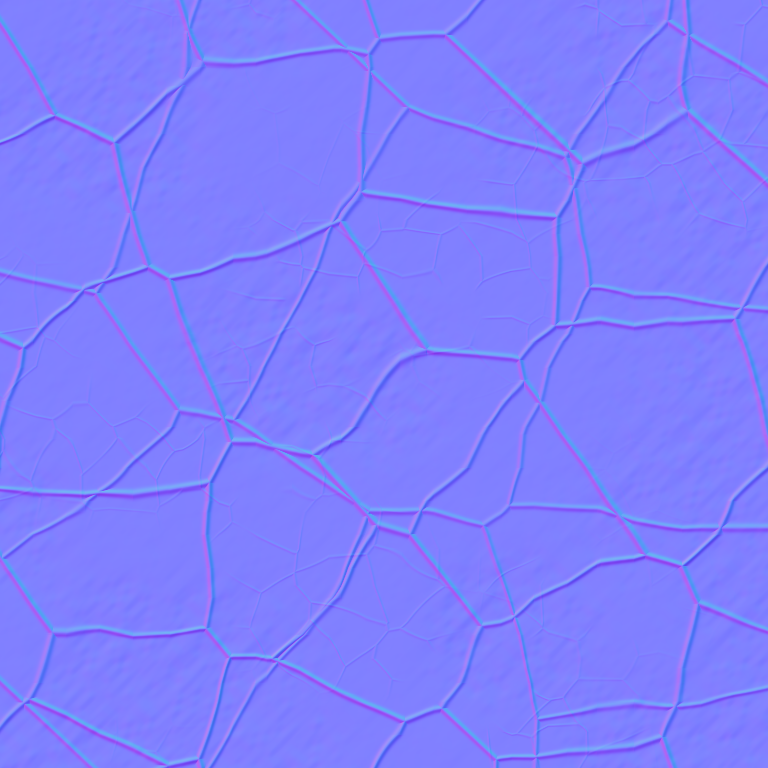
Give the GLSL for this texture map, as a Shadertoy shader.

```glsl
// Tangent-space normal map of cracked stone. A height field is built from
// two crossing Voronoi crack networks, faint hairline cracks and fine grain;
// its slope is then encoded as colour, with green pointing down.

float hash(vec2 p) {
    return fract(sin(dot(p, vec2(127.1, 311.7))) * 43758.5);
}

vec2 hash2(vec2 p) {
    return vec2(hash(p), hash(p + 57.3));
}

float lattice(vec2 cell, vec2 f) {
    return mix(mix(hash(cell), hash(cell + vec2(1, 0)), f.x),
               mix(hash(cell + vec2(0, 1)), hash(cell + 1.0), f.x), f.y);
}

// Smooth value noise
float noise(vec2 p) {
    vec2 f = fract(p);
    return lattice(floor(p), f * f * (3.0 - 2.0 * f));
}

// Piecewise linear noise, which bends lines into angular kinks
float kinkNoise(vec2 p) {
    return lattice(floor(p), fract(p));
}

// Distance to the nearest Voronoi border, in canvas units
float borderDistance(vec2 p, float scale) {
    p *= scale;
    vec2 cell = floor(p), f = fract(p);
    vec2 nearCell = vec2(0), nearest = vec2(0);
    float best = 9.0;
    for (int y = -1; y <= 1; y++)
    for (int x = -1; x <= 1; x++) {
        vec2 g = vec2(x, y);
        vec2 r = g + hash2(cell + g) - f;
        if (dot(r, r) < best) {
            best = dot(r, r);
            nearest = r;
            nearCell = g;
        }
    }
    float border = 9.0;
    for (int y = -2; y <= 2; y++)
    for (int x = -2; x <= 2; x++) {
        vec2 g = nearCell + vec2(x, y);
        vec2 r = g + hash2(cell + g) - f;
        vec2 across = r - nearest;
        if (dot(across, across) > 1e-5)
            border = min(border, dot(0.5 * (nearest + r), normalize(across)));
    }
    return border / scale;
}

// Rounded groove whose walls have about the given slope
float groove(float d, float width, float slope) {
    return -slope * width * exp(-d * d / (width * width));
}

float height(vec2 p) {
    // Diagonal axes: x runs up to the right, y up to the left
    vec2 diag = vec2(p.x + p.y, p.y - p.x) * 0.7071;

    // Shift along one diagonal: rising cracks wobble, falling ones stay straight
    float bend = 0.040 * kinkNoise(p * 9.0) + 0.014 * kinkNoise(p * 23.0 + 7.0);
    vec2 bent = diag + vec2(0.0, bend);

    // Main cracks, of varying width
    float width = mix(0.0030, 0.0043, noise(p * 6.0 + 31.0));
    float h = min(groove(borderDistance(bent + 3.7, 4.2), width, 0.58),
                  groove(borderDistance(bent + 11.3, 2.7), width * 0.9, 0.50));

    // Broken hairlines, gathered in patches
    vec2 frayed = p + 0.03 * vec2(kinkNoise(p * 21.0), kinkNoise(p * 21.0 + 40.0));
    float patches = smoothstep(0.42, 0.70, noise(p * 5.0 + 13.0));
    float gaps = smoothstep(0.30, 0.55, noise(p * 15.0 + 5.0));
    h += groove(borderDistance(frayed + 5.0, 14.0), 0.0018, 0.17 * patches * gaps);

    // Grain, drawn out along the rising diagonal
    float rough = mix(0.2, 1.0, smoothstep(0.3, 0.7, noise(p * 6.0 + 71.0)));
    h += rough * (0.0011 * noise(diag * vec2(28, 52)) + 0.0005 * noise(diag * vec2(75, 120)));
    return h;
}

void mainImage(out vec4 fragColor, in vec2 fragCoord) {
    vec2 p = fragCoord / min(iResolution.x, iResolution.y);

    // Slope by finite differences
    float e = 0.001;
    float h = height(p);
    vec2 tilt = vec2(h - height(p + vec2(e, 0)), height(p + vec2(0, e)) - h) / e;

    // Walls lit on both channels are worn flatter
    tilt -= 0.45 * max(0.5 * (tilt.x + tilt.y), 0.0);

    vec3 normal = normalize(vec3(tilt + vec2(0.008, 0.005), 1.0));
    fragColor = vec4(0.5 + 0.5 * normal, 1.0);
}
```
